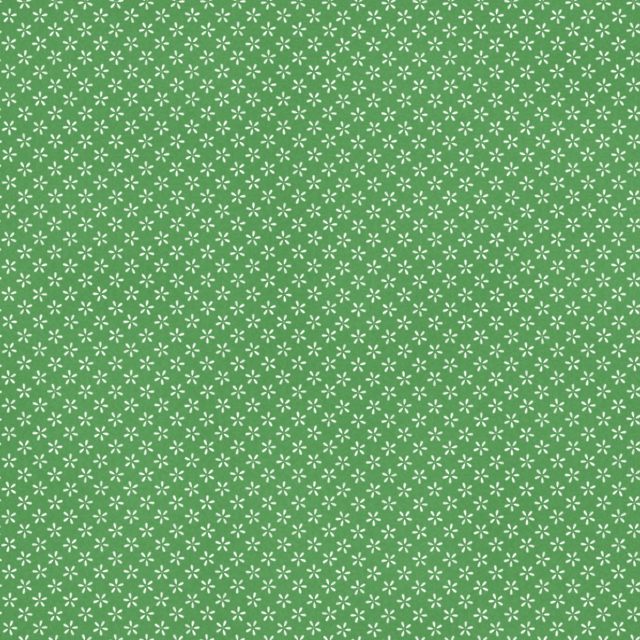
Write a WebGL 1 fragment shader that draws this pattern.

```glsl
precision highp float;

uniform vec2 u_resolution;

const vec2 REPEATS = vec2(21.0, 23.0);      // cells across and down, two flowers each
const vec2 PHASE = vec2(0.305, 0.432);      // first flower inside its cell
const vec2 SEAM_SHIFT = vec2(-0.05, -0.06); // slip of the print past the seam, in cells
const float SEAM_X = 0.522;
const float JITTER = 0.0006;
const float PETALS = 5.0;
const float PETAL_CENTRE = 0.0075;          // distance from the flower's middle
const vec2 PETAL_RADII = vec2(0.0044, 0.00185);
const float PETAL_TAPER = 0.25;
const float SOFTNESS = 0.0015;
const float HEART_RADIUS = 0.0026;
const float HEART_STRENGTH = 0.22;
const float FADE = 0.2;                     // greatest loss of ink
const vec3 GREEN = vec3(0.357, 0.608, 0.350);
const vec3 CREAM = vec3(0.960, 0.985, 0.945);
const float GRAIN_SCALE = 330.0;
const float GRAIN_STRENGTH = 0.035;
const float MOTTLE_SCALE = 9.0;
const float MOTTLE_STRENGTH = 0.022;
const float TAU = 6.2831853;

float hash(vec2 p) {
  return fract(sin(dot(p, vec2(127.1, 311.7))) * 43758.5453);
}

float noise(vec2 p) {
  vec2 i = floor(p);
  vec2 f = fract(p);
  f = f * f * (3.0 - 2.0 * f);
  float low = mix(hash(i), hash(i + vec2(1.0, 0.0)), f.x);
  float high = mix(hash(i + vec2(0.0, 1.0)), hash(i + 1.0), f.x);
  return mix(low, high, f.y);
}

// Approximate signed distance to an ellipse
float ellipse(vec2 p, vec2 radii) {
  float k = length(p / radii);
  float slope = length(p / (radii * radii));
  return k * (k - 1.0) / max(slope, 0.001);
}

// Ink coverage of one flower with its own turn and wear
float flower(vec2 p, vec2 id, float soft) {
  float sector = TAU / PETALS;
  float angle = atan(p.y, p.x) + hash(id + 3.7) * TAU;
  float index = floor(angle / sector + 0.5);
  angle -= index * sector;

  vec2 q = length(p) * vec2(cos(angle), sin(angle)) - vec2(PETAL_CENTRE, 0.0);
  float along = clamp(q.x / PETAL_RADII.x, -1.0, 1.0);
  q.y /= 1.0 + PETAL_TAPER * along;
  float petal = 1.0 - smoothstep(-soft, soft, ellipse(q, PETAL_RADII));
  petal *= 1.0 - FADE * hash(id * 1.3 + mod(index, PETALS) * 7.1);

  float heart = 1.0 - smoothstep(0.0, HEART_RADIUS + soft, length(p));
  return max(petal, heart * HEART_STRENGTH * hash(id + 19.4));
}

// Nearest flower on one of the two interleaved grids
float flowerGrid(vec2 uv, vec2 offset, float soft) {
  vec2 cell = floor(uv * REPEATS - offset + 0.5);
  vec2 centre = (cell + offset) / REPEATS;
  float slip = step(SEAM_X, centre.x) * clamp((1.0 - centre.x) / (1.0 - SEAM_X), 0.0, 1.0);
  centre += SEAM_SHIFT * slip / REPEATS;
  vec2 id = cell + offset * 17.0;
  centre += JITTER * (2.0 * vec2(hash(id + 5.1), hash(id + 11.9)) - 1.0);
  return flower(uv - centre, id, soft);
}

void main() {
  vec2 uv = gl_FragCoord.xy / u_resolution.y;
  float soft = max(SOFTNESS, 0.7 / u_resolution.y);

  // Mottled, slightly grainy ground
  float shade = GRAIN_STRENGTH * (noise(uv * GRAIN_SCALE) - 0.5)
              + MOTTLE_STRENGTH * (noise(uv * MOTTLE_SCALE) - 0.5);
  vec3 ground = GREEN + shade;

  // Staggered flowers
  float ink = max(flowerGrid(uv, PHASE, soft), flowerGrid(uv, PHASE + 0.5, soft));

  gl_FragColor = vec4(mix(ground, CREAM, ink), 1.0);
}
```
